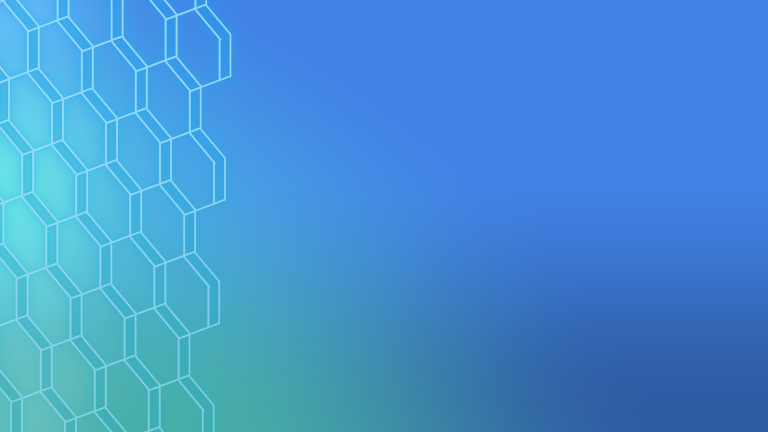
Give the GLSL for this background, as a Shadertoy shader.

```glsl
#define SKY vec3(0.255, 0.510, 0.898)
#define NAVY vec3(0.180, 0.360, 0.640)
#define TEAL vec3(0.280, 0.680, 0.660)
#define CYAN vec3(0.300, 0.680, 0.900)
#define MINT vec3(0.390, 0.890, 0.880)
#define LINE_COLOR vec3(0.670, 0.890, 0.980)
#define GLOW_HIGH vec3(0.120, 0.660, 0.940)
#define GLOW_LOW vec3(0.140, 0.680, 0.770)
#define LINE_HALF 0.0022
#define GLOW_SIZE 0.014
#define GRID_ORIGIN vec2(0.4456, 0.6030)
#define GRID_BASIS mat2(0.1250, -0.0463, 0.0560, -0.1662)

vec2 hashGradient(vec2 cell) {
    float h = fract(sin(dot(cell, vec2(127.1, 311.7))) * 43758.5);
    return vec2(cos(6.2832 * h), sin(6.2832 * h));
}

float gradientNoise(vec2 p) {
    vec2 i = floor(p), f = p - i;
    vec2 u = f * f * (3.0 - 2.0 * f);
    float a = dot(hashGradient(i), f);
    float b = dot(hashGradient(i + vec2(1, 0)), f - vec2(1, 0));
    float c = dot(hashGradient(i + vec2(0, 1)), f - vec2(0, 1));
    float d = dot(hashGradient(i + vec2(1, 1)), f - vec2(1, 1));
    return mix(mix(a, b, u.x), mix(c, d, u.x), u.y);
}

// Skewed hexagon as three slabs: x holds the two steep ones, y the shallow one
vec2 hexSlabs(vec2 p) {
    float diagonal = abs(dot(p, vec2(0.768, 0.640))) - 0.0778;
    float vertical = abs(p.x) - 0.0752;
    float shallow = abs(dot(p, vec2(0.351, -0.936))) - 0.0876;
    return vec2(max(diagonal, vertical), shallow);
}

// Returns distance to nearest outline, distance to the patch, overlap count
vec3 hexPatch(vec2 p, float pixel) {
    vec2 base = round(inverse(GRID_BASIS) * (p - GRID_ORIGIN));
    vec3 result = vec3(1.0, 1.0, 0.0);
    for (int y = -2; y <= 2; y++) {
        for (int x = -2; x <= 2; x++) {
            vec2 id = base + vec2(x, y);
            vec2 slabs = hexSlabs(p - GRID_ORIGIN - GRID_BASIS * id);
            float d = max(slabs.x, slabs.y);
            result.z += 1.0 - smoothstep(-pixel, pixel, d);
            // Cells past the ragged right border keep their steep edges only
            bool member = id.x <= floor(-0.5 * id.y) + 0.1;
            float outline = member ? abs(d) : max(abs(slabs.x), slabs.y);
            result.x = min(result.x, outline);
            if (member) result.y = min(result.y, d);
        }
    }
    return result;
}

vec3 backdrop(vec2 p) {
    vec3 color = mix(SKY, NAVY, 1.0 - smoothstep(0.04, 0.62, p.y));

    // Teal wash rising from the lower left
    float reach = p.x - 0.45 + 0.4 * p.y + 0.6 * p.y * p.y * p.y;
    vec3 wash = mix(TEAL, CYAN, smoothstep(0.0, 0.62, p.y));
    color = mix(color, wash, 1.0 - smoothstep(0.0, 1.1, reach));

    // Light along the left border
    float cloud = gradientNoise(p * 6.0 + 3.7);
    float edge = exp(-pow(p.x / 0.21, 2.0));
    vec3 haze = mix(vec3(0.42, 0.75, 0.74), vec3(0.38, 0.72, 0.95), smoothstep(0.1, 0.9, p.y));
    color = mix(color, haze, edge * clamp(0.65 + 0.6 * cloud, 0.0, 1.0));
    vec2 toGlow = (p - vec2(0.0, 0.55)) / vec2(0.25, 0.25);
    return mix(color, MINT, 0.85 * exp(-dot(toGlow, toGlow)));
}

void mainImage(out vec4 fragColor, in vec2 fragCoord) {
    vec2 p = fragCoord / iResolution.y;
    float pixel = 0.7 / iResolution.y;
    vec3 color = backdrop(p);
    vec3 patchInfo = hexPatch(p, pixel);

    float inside = 1.0 - smoothstep(LINE_HALF - pixel, LINE_HALF + pixel, patchInfo.y);
    float overlap = clamp(patchInfo.z - 1.0, 0.0, 1.0) * inside;
    float leftness = 1.0 - smoothstep(0.05, 0.32, p.x);
    float height = smoothstep(0.0, 0.9, p.y);
    vec3 glowColor = mix(GLOW_LOW, GLOW_HIGH, height);

    // Cell haze, tinted overlaps and soft glow
    color += 0.025 * inside * (1.0 - overlap) * leftness;
    color = mix(color, glowColor, 0.22 * overlap);
    float lineGlow = exp(-patchInfo.x / GLOW_SIZE) * inside;
    float outerGlow = exp(-max(patchInfo.y, 0.0) / GLOW_SIZE) * (1.0 - inside);
    color = mix(color, glowColor, mix(0.22, 0.42, height) * (lineGlow + outerGlow));

    // Thin outlines, fainter toward the bottom
    float line = 1.0 - smoothstep(LINE_HALF - pixel, LINE_HALF + pixel, patchInfo.x);
    float strength = mix(0.58, 0.82, height);
    color = mix(color, LINE_COLOR, strength * line * inside);

    fragColor = vec4(clamp(color, 0.0, 1.0), 1.0);
}
```
